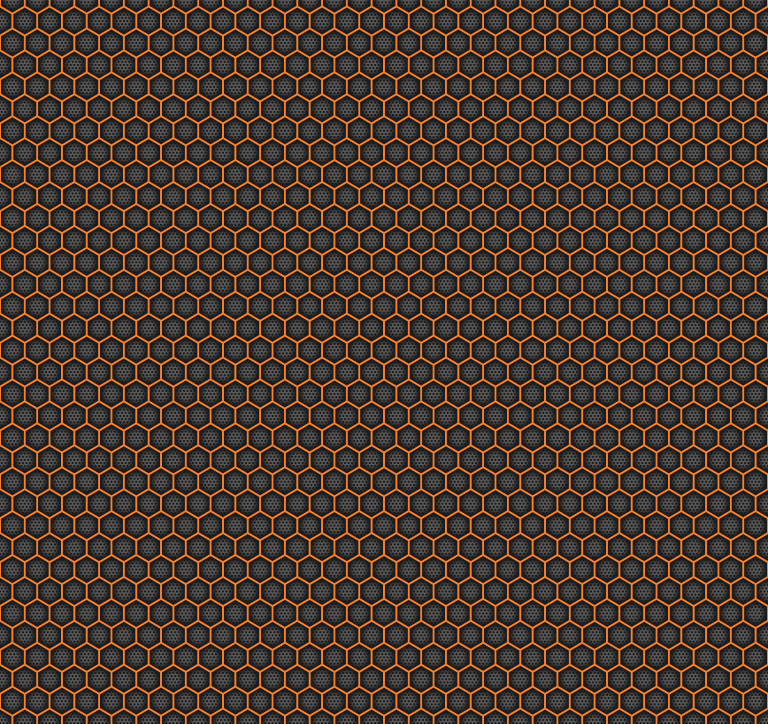
Write a WebGL 1 fragment shader that draws this pattern.

```glsl
precision highp float;
// Orange honeycomb lines over a dark perforated mesh lit from each cell centre.

uniform vec2 u_resolution;

#define COLUMNS 31.0
#define ROWS 33.0
#define ROW_SHIFT 0.04
#define LINE_WIDTH 0.076
#define HOLES_PER_CELL 7.0
#define HOLE_LEVEL 0.12
#define GLOW_INNER 0.15
#define GLOW_OUTER 0.48
#define LINE_COLOR vec3(0.98, 0.51, 0.17)
#define SHADE_COLOR vec3(0.098, 0.100, 0.108)
#define MESH_COLOR vec3(0.355, 0.350, 0.345)

const float TAU = 6.2831853;
const float ROOT3 = 1.7320508;
const int SAMPLES = 3;

// Offset from the centre of the nearest pointy-top hexagon of unit width.
vec2 hexOffset(vec2 p) {
  vec2 period = vec2(1.0, ROOT3);
  vec2 evenRow = mod(p + 0.5 * period, period) - 0.5 * period;
  vec2 oddRow = mod(p, period) - 0.5 * period;
  return dot(evenRow, evenRow) < dot(oddRow, oddRow) ? evenRow : oddRow;
}

// Distance from a point inside the hexagon to its border.
float borderDistance(vec2 offset) {
  vec2 q = abs(offset);
  return 0.5 - max(q.x, dot(q, vec2(0.5, 0.5 * ROOT3)));
}

// Three crossed waves that peak at the holes of a triangular lattice.
float holeWave(vec2 p) {
  float slant = p.y / ROOT3;
  return (cos(TAU * (p.x + slant)) + cos(TAU * (p.x - slant))
        + cos(TAU * 2.0 * slant)) / 3.0;
}

vec3 honeycomb(vec2 uv, float blur) {
  vec2 p = vec2(uv.x * COLUMNS, (uv.y * ROWS - ROW_SHIFT) * 0.5 * ROOT3);
  vec2 offset = hexOffset(p);

  // Perforated mesh, bright in the middle and sunk in shade at the rim
  float glow = 1.0 - smoothstep(GLOW_INNER, GLOW_OUTER, length(offset));
  float soft = min(0.5, blur * HOLES_PER_CELL * 2.0);
  float hole = smoothstep(HOLE_LEVEL - soft, HOLE_LEVEL + soft,
                          holeWave(p * HOLES_PER_CELL));
  vec3 color = mix(SHADE_COLOR, MESH_COLOR, glow * (1.0 - hole));

  // Cell outline
  float halfWidth = 0.5 * LINE_WIDTH;
  float line = 1.0 - smoothstep(halfWidth - blur, halfWidth + blur,
                                borderDistance(offset));
  return mix(color, LINE_COLOR, line);
}

void main() {
  float blur = 0.5 * COLUMNS / (u_resolution.x * float(SAMPLES));
  vec3 sum = vec3(0.0);

  // Average a grid of samples inside the pixel
  for (int j = 0; j < SAMPLES; j++) {
    for (int i = 0; i < SAMPLES; i++) {
      vec2 jitter = (vec2(float(i), float(j)) + 0.5) / float(SAMPLES) - 0.5;
      sum += honeycomb((gl_FragCoord.xy + jitter) / u_resolution, blur);
    }
  }
  gl_FragColor = vec4(sum / float(SAMPLES * SAMPLES), 1.0);
}
```
